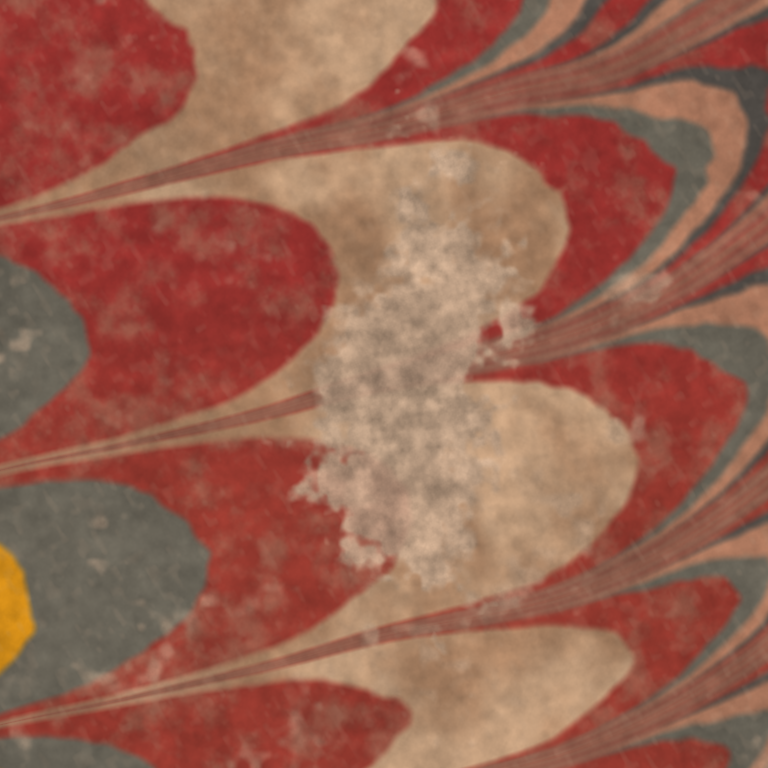
Reproduce this pattern procedurally as a three.js fragment shader.

```glsl
// Combed marbled paper: slanted rows of nested lobes, whose pigments are bands
// of one distance-like field that is drawn out into threads between the rows.
// Value noise adds wavering edges, faded pigment, grain and abraded patches.

varying vec2 vUv;

const vec3 RED     = vec3(0.57, 0.22, 0.18);
const vec3 CRIMSON = vec3(0.57, 0.19, 0.175);
const vec3 CREAM   = vec3(0.74, 0.60, 0.475);
const vec3 TAN     = vec3(0.63, 0.48, 0.365);
const vec3 TEAL    = vec3(0.40, 0.38, 0.335);
const vec3 DARK    = vec3(0.31, 0.29, 0.27);
const vec3 PEACH   = vec3(0.66, 0.46, 0.36);
const vec3 OCHRE   = vec3(0.82, 0.55, 0.10);
const vec3 THREAD  = vec3(0.56, 0.37, 0.30);
const vec3 FADED   = vec3(0.60, 0.40, 0.32);
const vec3 WORN    = vec3(0.71, 0.60, 0.505);

const float ROW_BASE   = 0.05;   // left end of the reference comb line
const float ROW_HEIGHT = 0.332;
const float LOW_HEIGHT = 0.21;   // rows below the reference line are tighter
const float ROW_SLOPE  = 0.24;
const float TIP_HEIGHT = 0.42;   // place of the lobe tip across its row
const float LOBE_CURVE = 0.20;
const float TAIL_GAP   = 1.08;   // nearer to 1 draws longer, busier threads
const float SOFTNESS   = 0.0068;
const float GRAIN      = 0.25;

float hash(vec2 p) {
  return fract(sin(dot(p, vec2(127.1, 311.7))) * 43758.5453);
}

float noise(vec2 p) {
  vec2 i = floor(p), f = fract(p);
  f = f * f * (3.0 - 2.0 * f);
  return mix(mix(hash(i), hash(i + vec2(1.0, 0.0)), f.x),
             mix(hash(i + vec2(0.0, 1.0)), hash(i + 1.0), f.x), f.y);
}

// Octaves are turned against each other to hide the lattice.
float fbm(vec2 p) {
  float sum = 0.0, amp = 0.5;
  for (int i = 0; i < 4; i++) {
    sum += amp * noise(p);
    p = mat2(1.6, 1.2, -1.2, 1.6) * p + 17.3;
    amp *= 0.5;
  }
  return sum / 0.9375;
}

// Row coordinate: whole part is the row, fraction runs across it.
float rowCoord(vec2 p) {
  float bend = max(p.x - 0.7, 0.0);
  float v = p.y - ROW_SLOPE * p.x - 0.95 * bend * bend - ROW_BASE;
  v += 0.014 * (noise(p * 6.0) - 0.5);
  return v / (v > 0.0 ? ROW_HEIGHT : LOW_HEIGHT);
}

// Pigment field: grows to the right and steeply toward the comb lines.
float pigmentField(vec2 p) {
  float r = rowCoord(p);
  float k = max(floor(r), -1.0);
  float t = fract(r) - TIP_HEIGHT;
  float u = t < 0.0 ? -t / TIP_HEIGHT : t / (1.0 - TIP_HEIGHT);
  float u4 = u * u * u * u;
  float pull = u * u + 0.25 * u4 * u4 / (TAIL_GAP - u);
  float waver = 0.028 * (noise(p * 13.0) - 0.5) + 0.012 * (noise(p * 50.0) - 0.5);
  return p.x + 0.04 * k + 0.05 * k * k + LOBE_CURVE * pull + waver;
}

vec3 band(vec3 under, vec3 over, float field, float start, float soft) {
  return mix(under, over, smoothstep(start - soft, start + soft, field));
}

vec3 pigments(vec2 p) {
  float e = 0.001;
  float f = pigmentField(p);
  vec2 slope = vec2(pigmentField(p + vec2(e, 0.0)), pigmentField(p + vec2(0.0, e))) - f;
  float steep = clamp(length(slope) / e, 0.6, 28.0);
  float s = SOFTNESS * steep;
  float r = rowCoord(p);
  float k = max(floor(r), -1.0);
  vec3 red = mix(RED, CRIMSON, smoothstep(0.3, 0.7, p.y));
  red = mix(red, FADED, 0.65 * smoothstep(0.40, 0.85, fbm(p * 28.0 + 3.0)));
  vec3 cream = mix(CREAM, TAN, smoothstep(0.30, 0.65, fbm(p * 9.0 + 52.0)));

  vec3 c = band(OCHRE, TEAL, f, 0.04, s);
  c = band(c, red, f, 0.265 - 0.06 * k * k, s);
  c = band(c, cream, f, 0.535, s);
  c = band(c, red, f, 0.835, s);
  c = band(c, TEAL, f, 0.965, s);
  c = band(c, PEACH, f, 1.01, s);
  c = band(c, DARK, f, 1.07, s);
  c = band(c, red, f, 1.105, s);
  c = band(c, DARK, f, 1.19, s);
  c = band(c, PEACH, f, 1.23, s);
  c = band(c, TEAL, f, 1.32, s);
  c = band(c, red, f, 1.38, s);
  c = band(c, THREAD, f, 1.55, s);

  // Drawn-out pigments mingle, leaving a faint broken thread on the comb line
  float mingled = smoothstep(0.84, 0.95, f) * smoothstep(3.5, 11.0, steep);
  c = mix(c, mix(THREAD, red, 0.3 * noise(p * 9.0)), 0.65 * mingled);
  float gap = min(fract(r), 1.0 - fract(r)) * (r > 0.0 ? ROW_HEIGHT : LOW_HEIGHT);
  float thread = 1.0 - smoothstep(0.0, 0.011, gap);
  return mix(c, THREAD, thread * (0.35 + 0.55 * noise(p * 18.0)));
}

// One large rubbed streak with a ragged rim, plus small scuffs.
float wear(vec2 p) {
  vec2 d = (p - vec2(0.55 + 0.05 * sin(p.y * 11.0), 0.50)) / vec2(0.125, 0.30);
  float streak = 1.0 - length(d) + 1.2 * (fbm(p * 19.0) - 0.5);
  streak += 0.35 * (noise(p * 85.0) - 0.5);
  float scuff = fbm(p * 10.0 + 4.7) + 0.25 * (noise(p * 60.0) - 0.5);
  return max(0.88 * smoothstep(0.0, 0.32, streak), 0.5 * smoothstep(0.70, 0.88, scuff));
}

void main() {
  vec2 p = vUv;
  float rubbed = wear(p);
  float grain = fbm(p * 55.0) - 0.5;
  float blotch = fbm(p * 14.0 + 31.0) - 0.5;

  vec3 color = mix(pigments(p), WORN, rubbed);
  color *= 1.0 + (GRAIN + 0.30 * rubbed) * grain + 0.20 * blotch;

  // Pale slanted fibres
  vec2 q = vec2(p.x + 0.6 * p.y, p.y - 0.6 * p.x);
  float fibre = smoothstep(0.55, 1.0, noise(q * vec2(95.0, 65.0)));
  color = mix(color, WORN, 0.13 * fibre);

  gl_FragColor = vec4(clamp(color, 0.0, 1.0), 1.0);
}
```
